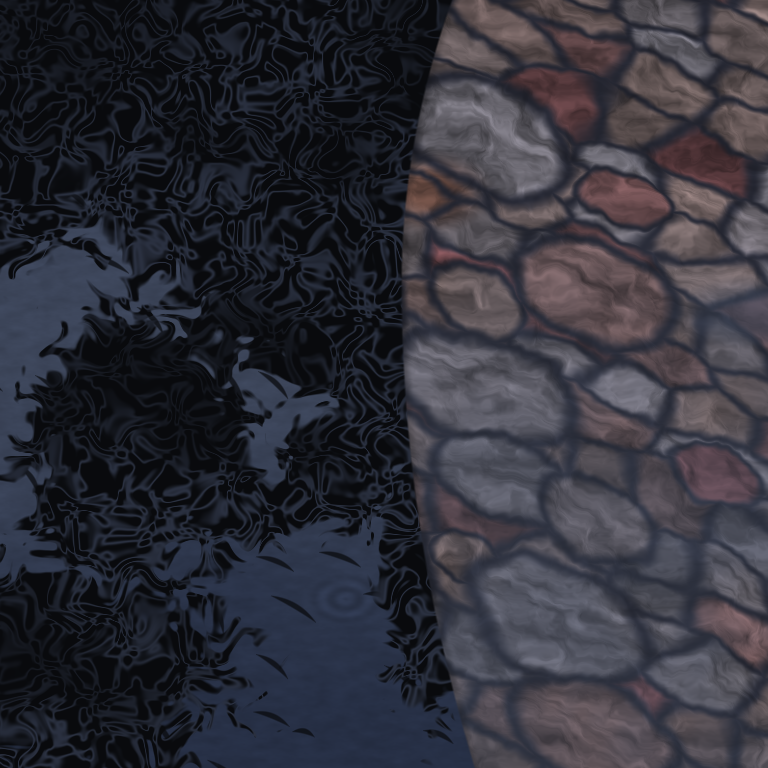
Write a Shadertoy shader that draws this texture.

```glsl
// Dusky pond with floating leaf litter beside a curved bed of submerged stones.
// Leaf cover is a noisy threshold over soft masses; stones are tilted Voronoi
// cells mixed with a few large boulders, textured by warped noise and blue haze.

#define SHORE_X 0.523
#define SHORE_Y 0.63
#define LEAF_SCALE 74.0
#define LEAF_RAGGED 0.62
#define STONE_GRID vec2(8.0, 12.5)
#define STONE_ROUGH 0.75
#define HAZE_COLOR vec3(0.24, 0.27, 0.34)
#define GROOVE_COLOR vec3(0.135, 0.14, 0.18)
#define LEAF_COLOR vec3(0.035, 0.04, 0.052)
#define TWIG_CELLS 13.0

const mat2 TILT = mat2(0.92, 0.39, -0.39, 0.92);
const mat2 OCTAVE = mat2(1.6, 1.2, -1.2, 1.6);

// Large boulders: centre, half length, warmth
const vec4 BOULDERS[11] = vec4[11](
    vec4(0.775, 0.620, 0.105, 0.75), vec4(0.618, 0.612, 0.070, 0.45),
    vec4(0.630, 0.492, 0.120, 0.20), vec4(0.655, 0.375, 0.090, 0.08),
    vec4(0.778, 0.322, 0.082, 0.30), vec4(0.938, 0.378, 0.062, 0.98),
    vec4(0.612, 0.268, 0.053, 0.60), vec4(0.730, 0.193, 0.125, 0.05),
    vec4(0.775, 0.045, 0.110, 0.72), vec4(0.635, 0.820, 0.120, 0.15),
    vec4(0.812, 0.740, 0.056, 0.85));

float hash(vec2 p) {
    vec3 q = fract(p.xyx * 0.1031);
    q += dot(q, q.yzx + 33.33);
    return fract((q.x + q.y) * q.z);
}

vec2 hash2(vec2 p) { return vec2(hash(p), hash(p + 57.3)); }

float noise(vec2 p) {
    vec2 i = floor(p), f = fract(p);
    f = f * f * (3.0 - 2.0 * f);
    return mix(mix(hash(i), hash(i + vec2(1, 0)), f.x),
               mix(hash(i + vec2(0, 1)), hash(i + 1.0), f.x), f.y);
}

float fbm(vec2 p) {
    float sum = 0.0, amp = 0.5;
    for (int i = 0; i < 4; i++) {
        sum += amp * noise(p);
        p = OCTAVE * p + 3.7;
        amp *= 0.5;
    }
    return sum / 0.9375;
}

// Soft elliptical mass, positive inside
float mass(vec2 p, vec2 centre, vec2 radius) {
    return 0.7 * (1.0 - length((p - centre) / radius));
}

float leafCover(vec2 p) {
    float bank = min(0.64 + 0.6 * p.x, 0.79 - 0.8 * p.x);
    float d = 4.5 * (p.y - bank);
    d = max(d, mass(p, vec2(0.19, 0.43), vec2(0.15, 0.17)));
    d = max(d, mass(p, vec2(0.15, 0.34), vec2(0.10, 0.09)) + 0.1);
    d = max(d, mass(p, vec2(0.33, 0.34), vec2(0.09, 0.05)));
    d = max(d, mass(p, vec2(0.05, 0.12), vec2(0.22, 0.14)) + 0.05);
    d = max(d, mass(p, vec2(0.44, 0.39), vec2(0.08, 0.08)));
    return max(d, mass(p, vec2(0.55, 0.27), vec2(0.05, 0.19)));
}

// Short curved floating twigs, one per chosen grid cell
float twigs(vec2 p, float px) {
    vec2 g = p * TWIG_CELLS, cell = floor(g);
    float ink = 0.0;
    for (int j = -1; j <= 1; j++)
    for (int i = -1; i <= 1; i++) {
        vec2 id = cell + vec2(i, j), r = hash2(id);
        float a = -0.2 - 1.1 * hash(id + 9.1);
        vec2 d = g - id - r;
        d = vec2(d.x * cos(a) + d.y * sin(a), d.y * cos(a) - d.x * sin(a));
        float len = 0.15 + 0.3 * r.x;
        float t = d.x / len;
        float width = 0.045 * (1.0 - t * t);
        float off = abs(d.y + 0.06 * t * t) - width;
        ink = max(ink, step(0.4, r.y) * step(abs(t), 1.0)
            * (1.0 - smoothstep(-px, px, off / TWIG_CELLS)));
    }
    return ink;
}

vec3 pond(vec2 p, float px) {
    // Sky reflection with faint rain rings
    vec3 sky = mix(vec3(0.15, 0.185, 0.27), vec3(0.235, 0.27, 0.35),
                   smoothstep(0.05, 0.6, p.y + 0.25 * (fbm(p * 4.0) - 0.5)));
    sky *= 0.9 + 0.2 * fbm(p * vec2(50.0, 110.0));
    float ring = length((p - vec2(0.45, 0.22)) * vec2(1.0, 1.5));
    sky *= 1.0 + 0.1 * sin(ring * 260.0) * (1.0 - smoothstep(0.02, 0.07, ring));
    sky = mix(sky, LEAF_COLOR, 0.75 * twigs(p, px));

    // Leaf litter with blue glints between the leaves
    vec2 swirl = vec2(noise(p * 28.0), noise(p * 28.0 + 19.0));
    float leaf = noise(p * vec2(0.8, 1.1) * LEAF_SCALE + 4.0 * swirl);
    float ragged = 0.55 * leaf + 0.45 * fbm(p * 17.0) - 0.5;
    float cover = smoothstep(-0.06, 0.06, leafCover(p) + LEAF_RAGGED * 1.5 * ragged);
    float ridge = 1.0 - abs(2.0 * noise(p * LEAF_SCALE * 1.3 + 5.0 * swirl) - 1.0);
    float sheen = smoothstep(0.3, 0.7, fbm(p * 6.0 + 2.0));
    sheen *= 1.0 - 0.7 * smoothstep(0.35, 0.05, length((p - vec2(0.08, 0.98)) * vec2(0.9, 2.2)));
    vec3 litter = LEAF_COLOR + vec3(0.13, 0.15, 0.20) * smoothstep(0.5, 1.0, ridge) * (0.3 + 0.7 * sheen);
    return mix(sky, litter, cover);
}

vec3 stoneBed(vec2 p) {
    vec2 w = p + 0.035 * (vec2(fbm(p * 15.0), fbm(p * 15.0 + 7.0)) - 0.5);
    vec2 q = TILT * w;
    vec2 g = STONE_GRID * vec2(q.x, q.y + 0.25 * q.y * q.y), cell = floor(g);
    float near = 9.0, second = 9.0;
    vec2 stone = cell;
    for (int j = -1; j <= 1; j++)
    for (int i = -1; i <= 1; i++) {
        vec2 id = cell + vec2(i, j);
        float d = length(id + 0.1 + 0.8 * hash2(id) - g);
        if (d < near) { second = near; near = d; stone = id; }
        else second = min(second, d);
    }
    float gap = second - near, warmth = hash(stone + 3.0), tone = hash(stone + 11.0);
    for (int i = 0; i < 11; i++) {
        vec4 b = BOULDERS[i];
        float e = 1.0 - length(TILT * (w - b.xy) * vec2(1.0, 1.7)) / b.z;
        if (e > 0.0) { gap = e * 1.3; warmth = b.w; tone = 0.65; }
        else gap = min(gap, -e * 1.5);
    }

    // Mineral colour, streaked surface and rounded edges
    vec3 col = mix(vec3(0.40, 0.39, 0.42), vec3(0.41, 0.35, 0.34), smoothstep(0.1, 0.5, warmth));
    col = mix(col, vec3(0.39, 0.24, 0.25), smoothstep(0.6, 1.0, warmth));
    float rust = smoothstep(0.09, 0.02, length((p - vec2(0.56, 0.75)) * vec2(1.0, 1.5)));
    col = mix(col, vec3(0.36, 0.20, 0.13), 0.7 * rust);
    float grain = fbm(q * vec2(28.0, 62.0) + 4.0 * fbm(q * 16.0));
    col *= (0.84 + 0.28 * tone) * (1.0 + STONE_ROUGH * 1.6 * (grain - 0.48));
    col = mix(GROOVE_COLOR * (0.7 + 0.6 * grain), col, smoothstep(0.0, 0.28, gap));

    // Shallow blue water, denser low down and in the right-hand pool
    float pool = smoothstep(0.16, 0.03, length((p - vec2(1.0, 0.59)) * vec2(0.8, 2.2)));
    float haze = 0.42 * smoothstep(0.85, 0.3, p.y) * smoothstep(0.25, 0.7, fbm(p * 6.0 + 4.0));
    return mix(col, HAZE_COLOR * (0.85 + 0.3 * grain), max(haze + 0.08, 0.7 * pool));
}

void mainImage(out vec4 fragColor, in vec2 fragCoord) {
    vec2 p = fragCoord / iResolution.xy;
    float px = 1.0 / iResolution.y;
    float dy = p.y - SHORE_Y;
    float shore = p.x - SHORE_X - dy * dy * (dy > 0.0 ? 0.48 : 0.24);
    vec3 bed = stoneBed(p) * (0.8 + 0.2 * smoothstep(0.0, 0.012, shore));
    vec3 col = mix(pond(p, px), bed, smoothstep(-1.5 * px, 1.5 * px, shore));
    fragColor = vec4(col, 1.0);
}
```
